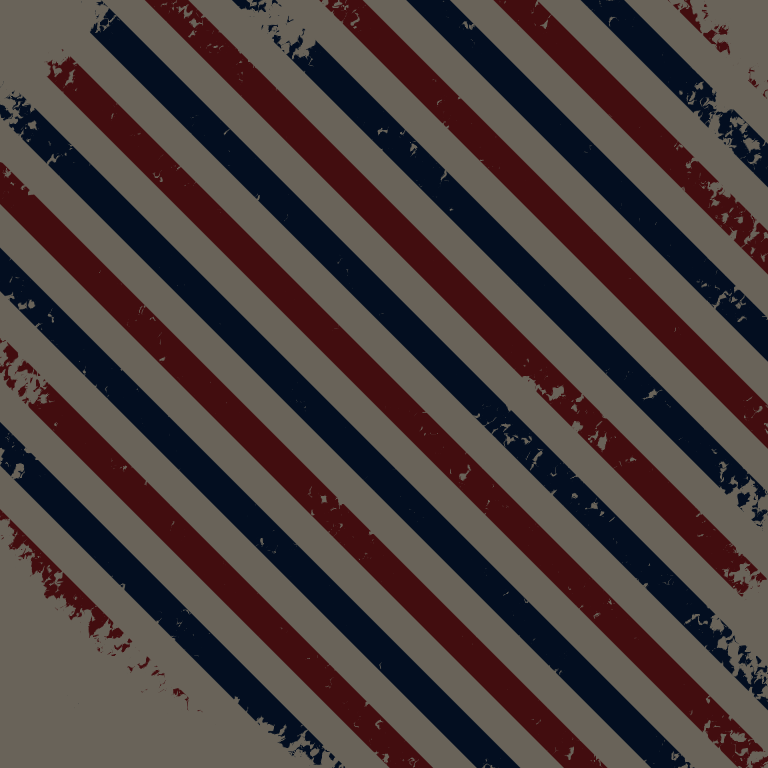
This pattern is drawn by a Shadertoy shader. Its source:

```glsl
// Diagonal stripes, alternately dark red and navy, on a warm grey ground.
// Bands come from rounding the diagonal coordinate; the chipped paint is
// warped gradient noise cut by a wear level that grows at corners and scuffs.

vec2 gradient(vec2 cell) {
    float angle = 6.2832 * fract(sin(dot(cell, vec2(127.1, 311.7))) * 43758.5);
    return vec2(cos(angle), sin(angle));
}

float gradientNoise(vec2 p) {
    vec2 i = floor(p), f = fract(p);
    vec2 u = f * f * f * (f * (f * 6.0 - 15.0) + 10.0);
    vec2 e = vec2(0.0, 1.0);
    float low = mix(dot(gradient(i), f), dot(gradient(i + e.yx), f - e.yx), u.x);
    float high = mix(dot(gradient(i + e.xy), f - e.xy), dot(gradient(i + e.yy), f - e.yy), u.x);
    return mix(low, high, u.y);
}

// Small angular flakes, slightly stretched along a steep slant
float flakes(vec2 uv) {
    vec2 p = mat2(0.88, 0.34, -0.47, 0.94) * uv * vec2(72.0, 56.0);
    p += 0.45 * vec2(gradientNoise(p * 1.9), gradientNoise(p * 1.9 + 17.0));
    float sum = 0.0, amplitude = 0.6;
    for (int octave = 0; octave < 3; octave++) {
        sum += amplitude * gradientNoise(p);
        p = p * 2.1 + 31.0;
        amplitude *= 0.55;
    }
    return sum;
}

float scuff(vec2 uv, vec2 centre, float radius) {
    vec2 d = (uv - centre) / radius;
    return exp(-dot(d, d));
}

// 0 is sound paint, about 1 is bare ground
float wearLevel(vec2 uv, float diagonal) {
    float wear = 0.42 * gradientNoise(uv * 8.0 + 3.0) + 0.2 * gradientNoise(uv * 19.0);

    // Bare corners
    wear += 1.1 * smoothstep(0.60, 0.78, 0.4 * max(uv.x - 0.15, 0.0) - diagonal);
    wear += 1.1 * smoothstep(0.82, 1.0, diagonal);
    wear += 1.1 * (1.0 - smoothstep(0.05, 0.19, length(uv - vec2(0.0, 1.0))));

    // Rubbed borders, strongest at the lower right
    vec2 border = min(uv, 1.0 - uv);
    wear += 0.22 * (1.0 - smoothstep(0.0, 0.12, min(border.x, border.y)));
    wear += 0.4 * smoothstep(0.86, 1.02, uv.x) * (1.0 - smoothstep(0.3, 0.48, uv.y));

    // Broad scuffs
    wear += 0.36 * scuff(uv, vec2(0.71, 0.40), 0.12);
    wear += 0.42 * scuff(uv, vec2(0.92, 0.82), 0.07);
    wear += 0.42 * scuff(uv, vec2(0.37, 0.97), 0.06);
    wear += 0.45 * scuff(uv, vec2(0.03, 0.47), 0.07);
    return wear;
}

void mainImage(out vec4 fragColor, in vec2 fragCoord) {
    vec2 uv = fragCoord / iResolution.xy;
    float diagonal = uv.x + uv.y - 1.0;

    // Equal bands and gaps; even bands are red, odd ones navy
    float position = (diagonal - 0.2168) / 0.1135;
    float band = floor(position + 0.5);
    float soft = 1.0 / (0.1135 * iResolution.y);
    float paint = 1.0 - smoothstep(-soft, soft, abs(position - band) - 0.25);
    vec3 ink = mix(vec3(0.26, 0.05, 0.06), vec3(0.01, 0.055, 0.125), mod(band, 2.0));

    // Flakes drop out where noise plus wear passes the threshold
    float chip = flakes(uv) + wearLevel(uv, diagonal) - 0.5;
    float chipSoft = max(0.7 * fwidth(chip), 0.001);
    paint *= 1.0 - smoothstep(-chipSoft, chipSoft, chip);

    fragColor = vec4(mix(vec3(0.41, 0.39, 0.35), ink, paint), 1.0);
}
```
